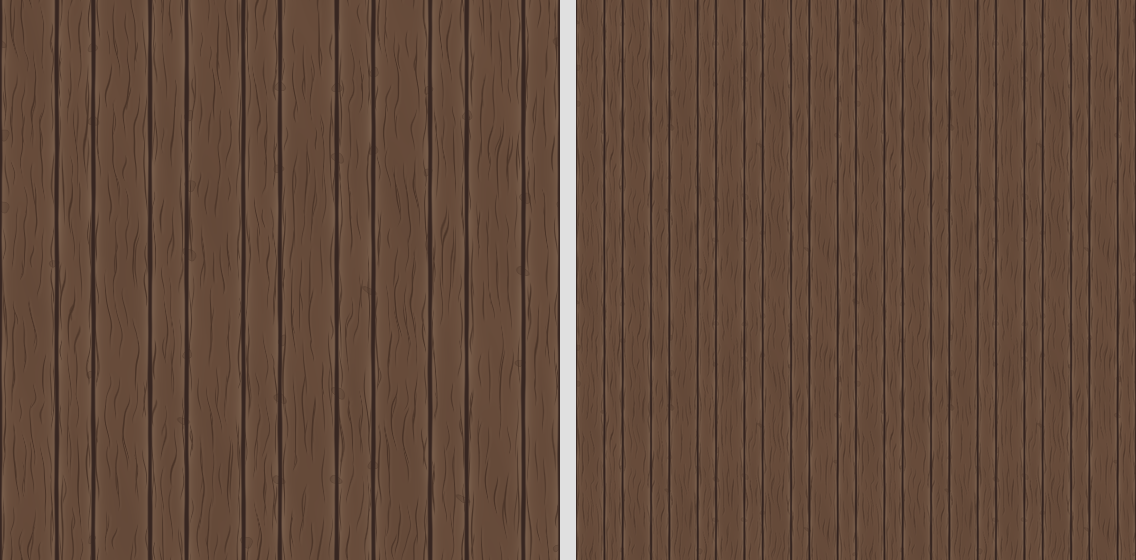
Left, the tile; right, the same tile 2 across and 2 down.
Reproduce this texture procedurally as a Shadertoy shader.

```glsl
const float TAU = 6.2831853;
const float PAIRS = 6.0;             // wide + narrow plank pairs across
const float WIDE_SHARE = 0.608;      // part of a pair taken by the wide plank
const float GROOVE_CORE = 0.0016;    // half width of the darkest part
const float GROOVE_EDGE = 0.0056;    // where the groove meets the bevel
const float BEVEL_FADE = 0.0085;
const float LANE_WIDTH = 0.0165;     // spacing of the grain strokes
const float STROKE_WIDTH = 0.0011;   // half width of a stroke
const float BEND = 0.0075;           // sideways sway of the grain
const float KNOT_ROWS = 7.0;
const float KNOT_CHANCE = 0.4;
const vec3 WOOD = vec3(0.400, 0.292, 0.226);
const vec3 WOOD_LIGHT = vec3(0.490, 0.387, 0.310);
const vec3 GRAIN = vec3(0.275, 0.190, 0.145);
const vec3 GROOVE = vec3(0.215, 0.150, 0.130);

vec3 hash3(vec3 p) {
    p = fract(p * vec3(0.1031, 0.1030, 0.0973) + 0.137);
    p += dot(p, p.yxz + 33.33);
    return fract((p.xxy + p.yxx) * p.zyx);
}

// Layered sines of whole frequency, periodic over the canvas height
float sway(float y, float phase, float freq) {
    return 0.60 * sin(TAU * (freq * y + phase))
         + 0.28 * sin(TAU * ((freq * 2.0 + 1.0) * y + phase * 3.7))
         + 0.12 * sin(TAU * ((freq * 4.0 + 3.0) * y + phase * 7.3));
}

// Tapered strokes, one per lane and row: x = dark line, y = pale rim
vec2 strokes(float across, float width, float y, float rows, float seed, float px) {
    float lanes = floor(width / LANE_WIDTH + 0.5);
    float lane = floor(across * lanes);
    float row = y * rows + hash3(vec3(lane, seed, rows)).x;
    vec3 rnd = hash3(vec3(lane, mod(floor(row), rows), seed + rows * 17.0));
    float along = (fract(row) - 0.5) / mix(0.16, 0.49, rnd.x);
    float centre = 0.5 + 0.4 * (rnd.y - 0.5) + 0.12 * sin(along * 3.0 + rnd.z * TAU);
    float dx = (fract(across * lanes) - centre) * width / lanes;
    float taper = max(1.0 - along * along, 0.0);
    float thick = STROKE_WIDTH * taper * mix(0.6, 1.35, rnd.z);
    float line = clamp((thick - abs(dx)) / px + 0.5, 0.0, 1.0);
    float rim = exp(-pow((dx - 0.003) / 0.002, 2.0));
    float shown = step(rnd.y, 0.85) * smoothstep(0.0, 0.5, taper);
    return vec2(line, rim) * shown;
}

// Faint oval knots beside a groove: x = fill, y = outline
vec2 knots(float side, float y, float groove, float px) {
    float row = y * KNOT_ROWS + hash3(vec3(groove, 5.0, 2.0)).x;
    vec3 rnd = hash3(vec3(groove, mod(floor(row), KNOT_ROWS), 71.0));
    vec2 p = vec2(side - (rnd.y - 0.5) * 0.014,
                  (fract(row) - 0.3 - 0.4 * rnd.z) / KNOT_ROWS);
    p.y += p.x * (rnd.z - 0.5);
    vec2 size = vec2(mix(0.006, 0.012, rnd.z), mix(0.005, 0.010, rnd.y));
    float bump = 1.0 + 0.12 * sin(3.0 * atan(p.y, p.x) + rnd.y * TAU);
    float d = (length(p / size) - bump) * min(size.x, size.y);
    float fill = clamp(0.5 - d / px, 0.0, 1.0);
    float outline = clamp(0.8 - abs(d) / px, 0.0, 1.0);
    return vec2(fill, outline) * step(rnd.x, KNOT_CHANCE);
}

void mainImage(out vec4 fragColor, in vec2 fragCoord) {
    vec2 uv = fragCoord / iResolution.xy;
    float px = 1.0 / min(iResolution.x, iResolution.y);

    // Plank layout
    float pair = floor(uv.x * PAIRS);
    float inPair = fract(uv.x * PAIRS);
    float narrow = step(WIDE_SHARE, inPair);
    float plank = pair * 2.0 + narrow;
    float width = mix(WIDE_SHARE, 1.0 - WIDE_SHARE, narrow) / PAIRS;
    float x = (inPair - narrow * WIDE_SHARE) / PAIRS;
    float u = x / width;
    vec3 rnd = hash3(vec3(plank, 3.0, 11.0));

    // Nearest groove and signed distance to it
    float right = step(0.5, u);
    float groove = mod(plank + right, PAIRS * 2.0);
    float side = x - right * width;
    float wear = sway(uv.y, hash3(vec3(groove, 9.0, right)).x, 4.0);
    float edge = abs(side) + 0.0007 * wear;

    // Soft tone and bevel light
    float tone = sway(uv.y, rnd.x + 0.35 * u, 2.0) + 0.6 * (rnd.y - 0.5);
    vec3 color = WOOD * (1.0 + 0.022 * tone);
    float bevel = exp(-max(edge - GROOVE_EDGE, 0.0) / BEVEL_FADE);
    color = mix(color, WOOD_LIGHT, bevel * (0.68 + 0.2 * wear));

    // Grain bends inside the plank and straightens at its edges
    float envelope = 4.0 * u * (1.0 - u);
    float freq = 2.0 + floor(rnd.z * 3.0);
    float across = u + envelope * BEND / width * sway(uv.y, rnd.y + 0.25 * u, freq);
    across = clamp(across, 0.001, 0.999);
    vec2 grain = max(strokes(across, width, uv.y, 5.0, plank, px),
                     0.8 * strokes(across, width, uv.y, 8.0, plank + 40.0, px));
    color = mix(color, WOOD_LIGHT, 0.16 * grain.y);
    color = mix(color, GRAIN, 0.85 * grain.x);

    // Knots, then the grooves over them
    vec2 knot = knots(side, uv.y, groove, px);
    color = mix(color, GRAIN, 0.22 * knot.x + 0.35 * knot.y);
    float cut = 1.0 - smoothstep(GROOVE_CORE, GROOVE_EDGE, edge);
    color = mix(color, GROOVE, cut);

    fragColor = vec4(color, 1.0);
}
```
